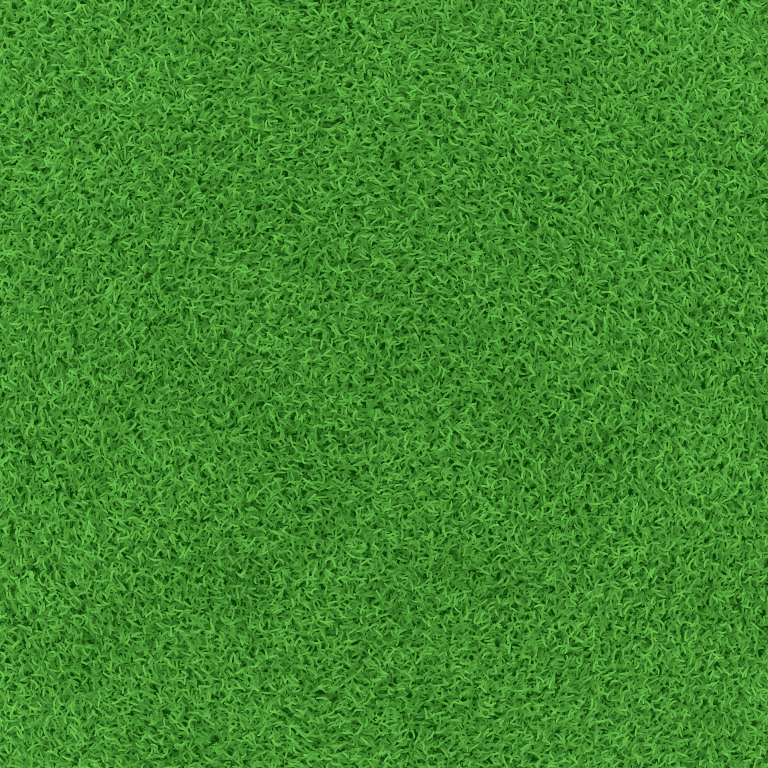
This texture is drawn by a Shadertoy shader. Its source:

```glsl
vec4 hash4(vec3 p) {
    vec4 q = fract(p.xyzx * vec4(0.1031, 0.1030, 0.0973, 0.1099));
    q += dot(q, q.wzxy + 33.33);
    return fract((q.xxyz + q.yzzw) * q.zywx);
}

vec3 grassColor(float light) {
    return mix(vec3(0.04, 0.23, 0.01), vec3(0.43, 0.78, 0.31), clamp(light, 0.0, 1.1));
}

// Returns coverage in x and position from root (-1) to tip (1) in y
vec2 blade(vec2 p, float angle, float halfLength, float bend, float soft) {
    vec2 dir = vec2(cos(angle), sin(angle));
    vec2 q = vec2(dot(p, dir), dot(p, vec2(-dir.y, dir.x)));
    float t = q.x / halfLength;
    float slope = 2.0 * bend * t / halfLength;
    float side = abs(q.y - bend * (t * t - 0.3)) / sqrt(1.0 + slope * slope);
    float width = 0.00135 * (1.0 - 0.35 * t * t - 0.15 * t);
    float body = 1.0 - smoothstep(width - soft, width + soft, side);
    return vec2(body * (1.0 - smoothstep(0.8, 1.0, abs(t))), clamp(t, -1.0, 1.0));
}

void mainImage(out vec4 fragColor, in vec2 fragCoord) {
    const float cells = 90.0;
    const int layers = 10;
    vec2 uv = fragCoord / iResolution.y;
    float soft = max(0.6 / iResolution.y, 0.0005);

    // Broad light: brighter rim, faint uneven patches
    vec2 fromCenter = uv - vec2(0.5, 0.45);
    float glow = 0.16 * dot(fromCenter, fromCenter) - 0.03
        + 0.015 * sin(uv.x * 17.0 + 2.0 * sin(uv.y * 13.0))
        + 0.015 * sin(uv.y * 23.0 + 2.0 * sin(uv.x * 19.0));
    float light = 0.02;

    // Stack jittered blades from the shaded ground up to the lit tips
    for (int layer = 0; layer < layers; layer++) {
        float height = float(layer) / float(layers - 1);
        vec2 shift = fract(float(layer) * vec2(0.618, 0.414));
        vec2 grid = uv * cells + shift;
        for (int j = -1; j <= 1; j++)
        for (int i = -1; i <= 1; i++) {
            vec2 id = floor(grid) + vec2(i, j);
            vec4 place = hash4(vec3(id, float(layer) * 7.0 + 1.0));
            vec4 form = hash4(vec3(id + 51.0, float(layer) * 11.0 + 5.0));
            vec2 root = (id + place.xy - shift) / cells;

            // Blades lean outward, more clearly toward the rim
            vec2 lean = root - vec2(0.5, 0.4);
            float spread = mix(6.2, 3.2, smoothstep(0.1, 0.7, length(lean)));
            float angle = atan(lean.y, lean.x) + (place.z - 0.5) * spread;
            vec2 b = blade(uv - root, angle, mix(0.005, 0.009, form.x),
                           (form.y - 0.5) * 0.006, soft);
            float shade = mix(0.12, 0.78, height) + 0.4 * (form.z - 0.5) + 0.14 * b.y;
            light = mix(light, shade, b.x);
        }
    }

    fragColor = vec4(grassColor(light + glow), 1.0);
}
```
